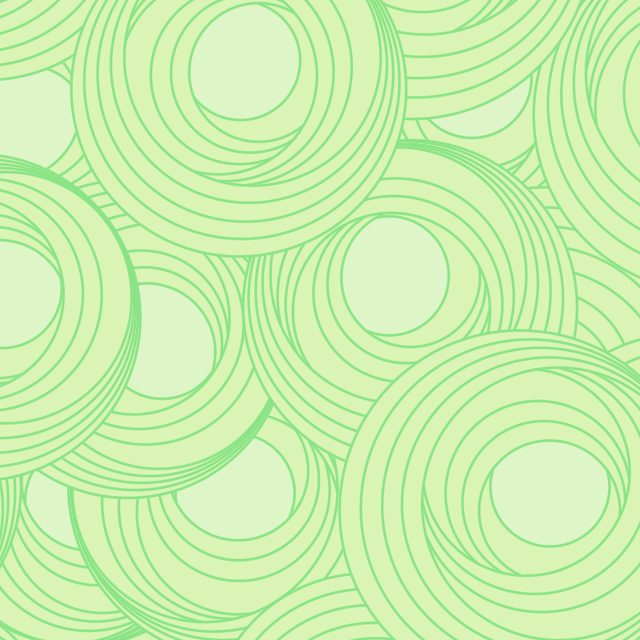
Give the GLSL for this pattern, as a WebGL 2 fragment shader.

```glsl
#version 300 es
precision highp float;

uniform vec2 u_resolution;
out vec4 fragColor;

#define CELLS 3.0          // discs per canvas height
#define MIN_RADIUS 0.235
#define MAX_RADIUS 0.285
#define HOLE_RADIUS 0.093
#define RINGS 11
#define LINE_WIDTH 0.0041
#define GROUP_SHIFT 2.2    // centre shift, in ring steps, where the swirl turns
#define SEED 7.0

const vec3 BAND_COLOR = vec3(0.85, 0.957, 0.71);
const vec3 HOLE_COLOR = vec3(0.87, 0.96, 0.78);
const vec3 LINE_COLOR = vec3(0.54, 0.895, 0.525);

struct Disc {
    vec2 center;
    float radius;
    float height;
    vec2 id;
};

float hash(vec2 p, float salt) {
    vec3 q = fract(vec3(p.xyx + SEED + salt * 3.17) * vec3(0.1031, 0.1030, 0.0973));
    q += dot(q, q.yzx + 33.33);
    return fract((q.x + q.y) * q.z);
}

// One disc per cell, jittered, with alternate rows staggered
Disc discInCell(vec2 cell) {
    vec2 jitter = vec2(hash(cell, 1.0), hash(cell, 2.0)) - 0.5;
    float stagger = 0.5 * mod(cell.y, 2.0) - 0.25;
    vec2 center = (cell + 0.5 + vec2(stagger, 0.0) + jitter * vec2(0.4, 0.5)) / CELLS;
    float radius = mix(MIN_RADIUS, MAX_RADIUS, hash(cell, 3.0));
    return Disc(center, radius, hash(cell, 4.0), cell);
}

float stroke(float dist, float pixel) {
    float edge = abs(dist) - 0.5 * LINE_WIDTH;
    return 1.0 - smoothstep(-0.75 * pixel, 0.75 * pixel, edge);
}

// Walks inward through eccentric circles; returns line coverage and hole mask
vec2 swirl(vec2 p, Disc disc, float pixel) {
    float ringStep = (disc.radius - HOLE_RADIUS) / float(RINGS);
    float angle = 6.2832 * hash(disc.id, 5.0);
    float radius = disc.radius;
    vec2 center = disc.center;
    float ink = 0.0;
    for (int i = 1; i <= RINGS; i++) {
        float variation = hash(disc.id, 6.0 + float(i));
        float shift = mix(0.75, 1.08, variation);
        angle += 0.3 * (variation - 0.5);
        if (i > 2 && i % 3 == 2) {
            angle += mix(1.9, 2.9, variation);
            shift = GROUP_SHIFT;
        }
        radius -= ringStep;
        center += shift * ringStep * vec2(cos(angle), sin(angle));
        float dist = length(p - center) - radius;
        ink = max(ink, stroke(dist, pixel));
        if (dist > 0.0) return vec2(ink, 0.0);
    }
    return vec2(ink, 1.0);
}

void main() {
    vec2 p = gl_FragCoord.xy / u_resolution.y;
    float pixel = 1.0 / u_resolution.y;
    vec2 home = floor(p * CELLS);

    // Topmost disc covering this point
    Disc top = Disc(vec2(0.0), 0.0, -1.0, vec2(0.0));
    for (int y = -1; y <= 1; y++) {
        for (int x = -1; x <= 1; x++) {
            Disc disc = discInCell(home + vec2(x, y));
            bool covers = length(p - disc.center) < disc.radius;
            if (covers && disc.height > top.height) top = disc;
        }
    }

    // Lines and hole inside it; bare ground counts as hole
    vec2 layer = vec2(0.0, 1.0);
    if (top.height >= 0.0) layer = swirl(p, top, pixel);

    // Rims of this disc and of those above it
    float ink = layer.x;
    for (int y = -1; y <= 1; y++) {
        for (int x = -1; x <= 1; x++) {
            Disc disc = discInCell(home + vec2(x, y));
            float rim = stroke(length(p - disc.center) - disc.radius, pixel);
            if (disc.height >= top.height) ink = max(ink, rim);
        }
    }

    vec3 color = mix(BAND_COLOR, HOLE_COLOR, layer.y);
    fragColor = vec4(mix(color, LINE_COLOR, ink), 1.0);
}
```
